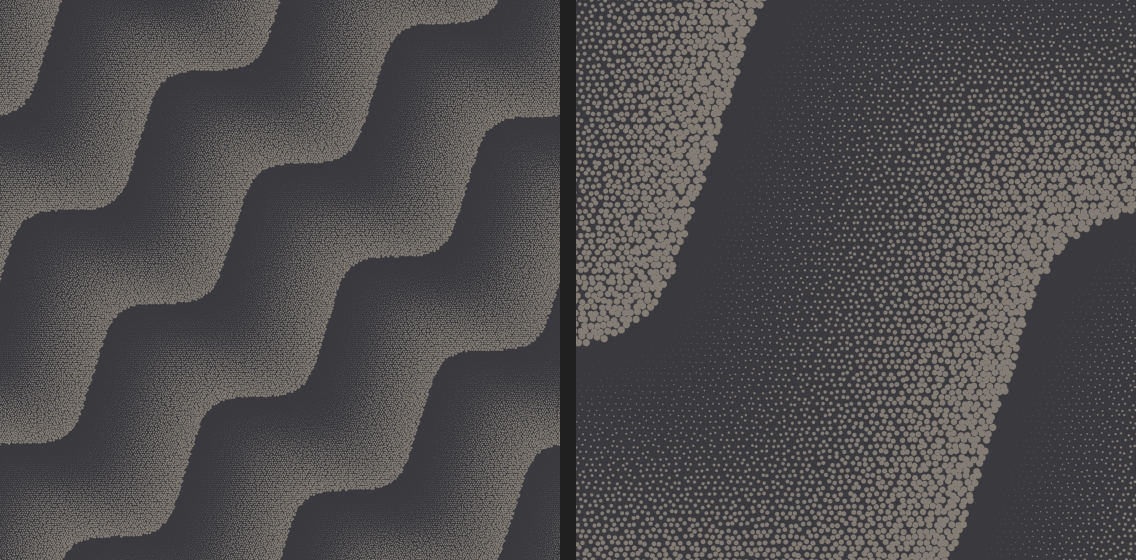
Left: the whole. Right: its middle third, enlarged.
Reproduce this pattern procedurally as a WebGL 2 fragment shader.

```glsl
#version 300 es
precision highp float;
// Diagonal wavy bands, three across and three down, shaded by fine stippling.
// Each band swells from bare ground to a crisp grainy edge: jittered dots on
// a staggered wrapping grid grow with the band tone sampled at their centres.

uniform vec2 u_resolution;
out vec4 fragColor;

// Staggered grid: even row count, nearly equilateral spacing
const vec2 GRID = vec2(240.0, 278.0);

// Integer hash giving two values in 0..1
vec2 hash2(vec2 cell) {
    uvec2 h = uvec2(cell) * uvec2(1664525u, 22695477u) + 1013904u;
    h.x += h.y * 1664525u;
    h.y += h.x * 1664525u;
    h ^= h >> 16u;
    h.x += h.y * 1664525u;
    h.y += h.x * 1664525u;
    h ^= h >> 16u;
    return vec2(h & 65535u) / 65535.0;
}

// Ramp across a band: 0 just past the sharp edge, 1 just before the next one
float bandRamp(vec2 p) {
    float along = 12.566371 * (p.x + p.y);
    float wave = 0.178 * sin(along) - 0.027 * sin(2.0 * along);
    return fract(3.0 * (p.x - p.y) + 0.5 + wave);
}

// Coverage of the stipple dots at p, softened over one pixel
float stipple(vec2 p, float pixel) {
    vec2 g = p * GRID;
    float coverage = 0.0;
    for (int j = -1; j <= 1; j++) {
        float row = floor(g.y) + float(j);
        float stagger = 0.5 * mod(row, 2.0);
        for (int i = -1; i <= 1; i++) {
            vec2 cell = vec2(floor(g.x - stagger) + float(i), row);
            vec2 jitter = (hash2(mod(cell, GRID)) - 0.5) * 0.5;
            vec2 centre = cell + 0.5 + vec2(stagger, 0.0) + jitter;

            float radius = 0.52 * pow(bandRamp(centre / GRID), 1.15);
            float d = length((g - centre) * vec2(1.0, GRID.x / GRID.y));
            // Dots smaller than a pixel fade instead of vanishing
            float dotCover = clamp((radius - d) / pixel + 0.5, 0.0, 1.0)
                           * min(2.0 * radius / pixel, 1.0);
            coverage = max(coverage, dotCover);
        }
    }
    return coverage;
}

void main() {
    vec2 p = gl_FragCoord.xy / u_resolution;
    float pixel = 1.2 * GRID.x / u_resolution.x;

    vec3 ground = vec3(0.222, 0.222, 0.242);
    vec3 sand = vec3(0.515, 0.492, 0.460);
    fragColor = vec4(mix(ground, sand, stipple(p, pixel)), 1.0);
}
```
